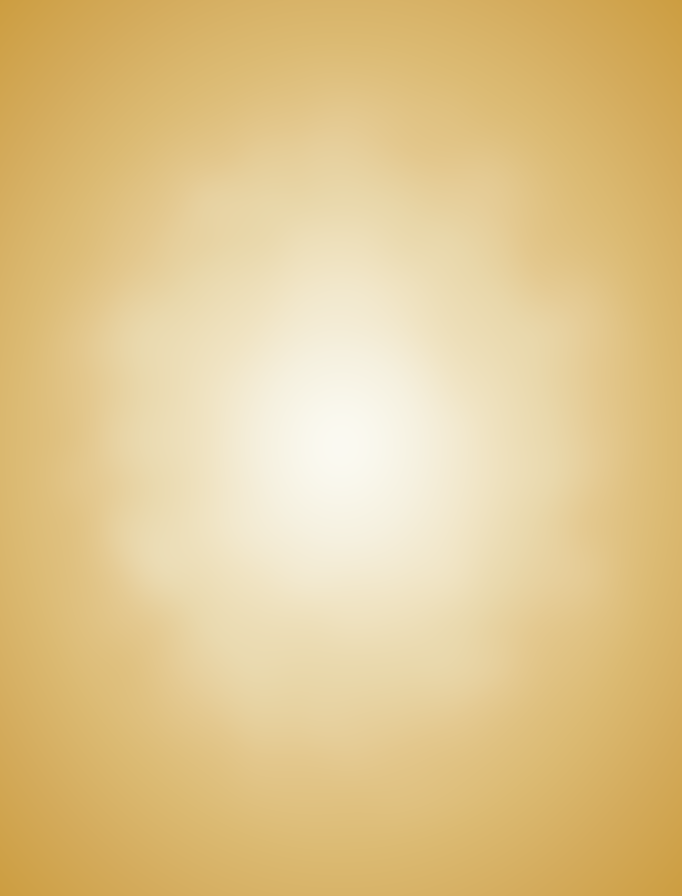
This background is drawn by a WebGL 1 fragment shader. Its source:

```glsl
precision highp float;
// Warm golden backdrop with a soft white central glow and a ring of hazy puffs.

uniform vec2 u_resolution;

const vec3 WHITE = vec3(0.985, 0.983, 0.955);
const vec3 IVORY = vec3(0.96, 0.94, 0.87);
const vec3 CREAM = vec3(0.94, 0.89, 0.76);
const vec3 STRAW = vec3(0.91, 0.84, 0.66);
const vec3 SAND = vec3(0.89, 0.78, 0.55);
const vec3 HONEY = vec3(0.86, 0.73, 0.45);
const vec3 GOLD = vec3(0.83, 0.67, 0.36);
const vec3 AMBER = vec3(0.80, 0.615, 0.25);

const int PUFF_COUNT = 12;
const float TAU = 6.2831853;

float hash(vec2 p) {
  return fract(sin(dot(p, vec2(127.1, 311.7))) * 43758.5453);
}

float valueNoise(vec2 p) {
  vec2 cell = floor(p);
  vec2 f = fract(p);
  f = f * f * (3.0 - 2.0 * f);
  float low = mix(hash(cell), hash(cell + vec2(1.0, 0.0)), f.x);
  float high = mix(hash(cell + vec2(0.0, 1.0)), hash(cell + vec2(1.0)), f.x);
  return mix(low, high, f.y);
}

float haze(vec2 p) {
  return 0.65 * valueNoise(p) + 0.35 * valueNoise(p * 2.1 + 7.3) - 0.5;
}

float softSpot(vec2 p, vec2 center, float radius) {
  vec2 d = (p - center) / radius;
  return exp(-dot(d, d));
}

// Linear blend towards the next colour between two radii
vec3 blendStop(vec3 color, vec3 next, float r, float start, float end) {
  return mix(color, next, clamp((r - start) / (end - start), 0.0, 1.0));
}

vec3 radialGradient(float r) {
  vec3 color = blendStop(WHITE, IVORY, r, 0.02, 0.22);
  color = blendStop(color, CREAM, r, 0.22, 0.39);
  color = blendStop(color, STRAW, r, 0.39, 0.58);
  color = blendStop(color, SAND, r, 0.58, 0.74);
  color = blendStop(color, HONEY, r, 0.74, 0.95);
  color = blendStop(color, GOLD, r, 0.95, 1.18);
  return blendStop(color, AMBER, r, 1.18, 1.45);
}

// Uneven ring of pale puffs, brightest at the lower left
float puffRing(vec2 p) {
  float light = 0.0;
  for (int i = 0; i < PUFF_COUNT; i++) {
    float id = float(i);
    float angle = id * TAU / float(PUFF_COUNT);
    float distance = 0.287 + 0.021 * cos(angle) + 0.016 * sin(angle)
      - 0.034 * cos(2.0 * angle);
    vec2 center = distance * vec2(cos(angle), sin(angle));
    float accent = pow(max(cos(angle - 3.63), 0.0), 12.0);
    float strength = 0.10 + 0.05 * hash(vec2(id, 3.0)) + 0.14 * accent;
    float radius = 0.048 + 0.014 * hash(vec2(id, 9.0));
    light += strength * softSpot(p, center, radius);
  }
  return light;
}

void main() {
  vec2 p = (gl_FragCoord.xy - 0.5 * u_resolution) / u_resolution.y;

  // Oval falloff, with cloudy variation in its middle band
  float r = length(p / vec2(0.385, 0.475));
  float band = smoothstep(0.15, 0.45, r) * (1.0 - smoothstep(0.75, 1.0, r));
  r += 0.12 * band * haze(p * 9.0 + 4.0);
  vec3 color = radialGradient(r);

  // Puffs and the slightly offset core
  color = mix(color, IVORY, puffRing(p));
  color = mix(color, IVORY, 0.35 * softSpot(p, vec2(0.035, -0.015), 0.12));
  color = mix(color, WHITE, 0.6 * softSpot(p, vec2(0.005, 0.003), 0.06));

  gl_FragColor = vec4(color, 1.0);
}
```
